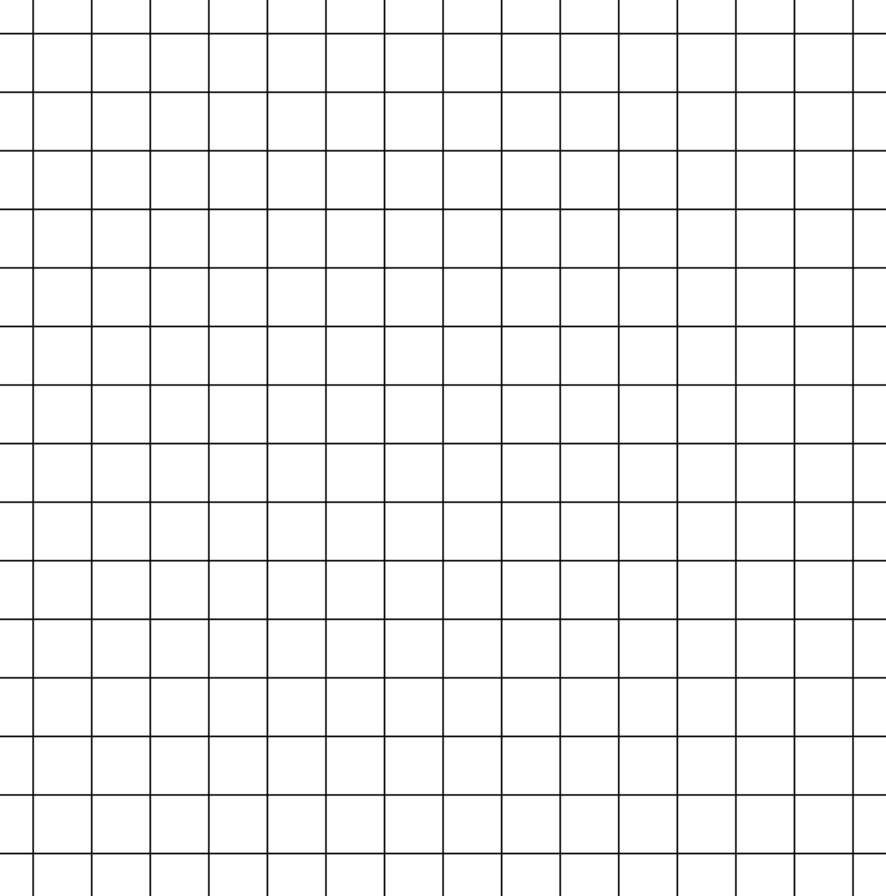
A Shadertoy shader for this pattern:

```glsl
// Plain square grid of thin black lines on white paper.
#define CELL_SIZE 0.06536            // grid pitch, in canvas heights
#define GRID_ORIGIN vec2(0.0370, 0.0474)
#define LINE_WIDTH 0.00181
#define SOFTNESS 0.95                // edge filter radius, in output pixels
#define PAPER_COLOR vec3(1.0)
#define INK_COLOR vec3(0.0)

// Signed distance to the nearest grid line on each axis.
vec2 gridDistance(vec2 p) {
    return (fract((p - GRID_ORIGIN) / CELL_SIZE + 0.5) - 0.5) * CELL_SIZE;
}

// Filtered coverage of a line: difference of its two softened edges.
vec2 lineCoverage(vec2 dist, float radius) {
    vec2 halfWidth = vec2(0.5 * LINE_WIDTH);
    vec2 lower = smoothstep(-radius, radius, dist + halfWidth);
    vec2 upper = smoothstep(-radius, radius, dist - halfWidth);
    return lower - upper;
}

void mainImage(out vec4 fragColor, in vec2 fragCoord) {
    vec2 p = fragCoord / iResolution.y;
    float filterRadius = SOFTNESS / iResolution.y;

    // Combine vertical and horizontal lines without darkening twice.
    vec2 coverage = lineCoverage(gridDistance(p), filterRadius);
    float ink = 1.0 - (1.0 - coverage.x) * (1.0 - coverage.y);

    fragColor = vec4(mix(PAPER_COLOR, INK_COLOR, ink), 1.0);
}
```
